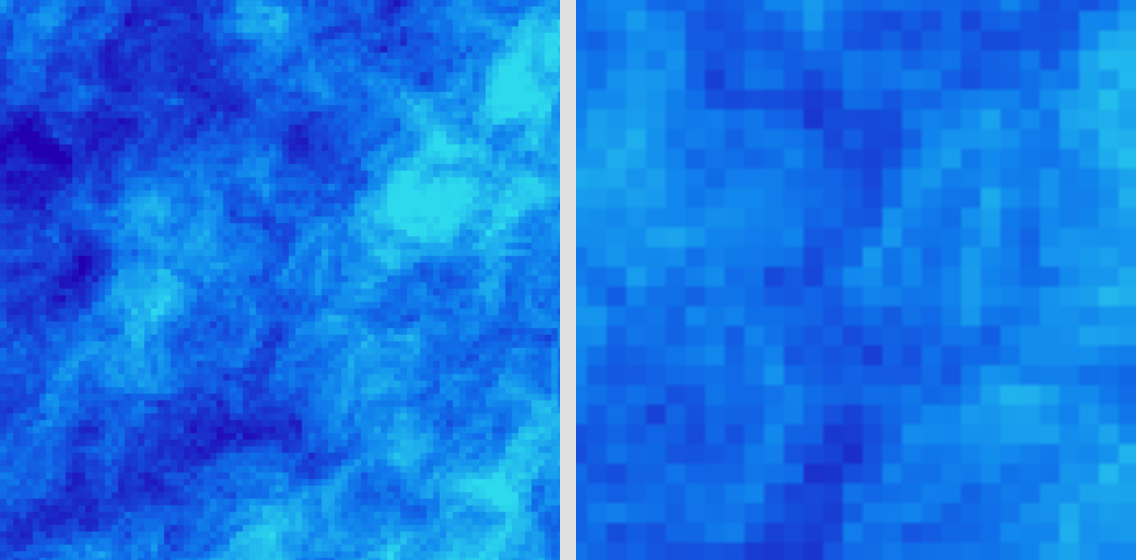
Left, the full canvas; right, a detail of the centre.
Write a WebGL 1 fragment shader that draws this texture.

```glsl
precision highp float;

// Blocky blue cloud field: warped fractal gradient noise is sampled once per
// square cell, jittered a little, tilted from dark (left) to light (lower
// right) and coloured by an indigo-to-cyan ramp. Cell borders are softened.

uniform vec2 u_resolution;

const float CELL = 6.0 / 512.0;            // cell side in canvas units
const float BORDER = 0.22;                 // soft border width in cells
const vec2 TILT = vec2(0.32, 0.15);        // tone change across the canvas
const float MID_TONE = 0.455;
const float CLOUD_CONTRAST = 0.43;
const float OCTAVE_GAIN = 0.72;
const float WARP = 0.22;
const float JITTER = 0.09;

const vec3 INDIGO = vec3(0.135, 0.00, 0.70);
const vec3 ROYAL  = vec3(0.080, 0.32, 0.87);
const vec3 AZURE  = vec3(0.060, 0.43, 0.91);
const vec3 SKY    = vec3(0.070, 0.54, 0.93);
const vec3 CYAN   = vec3(0.175, 0.85, 0.93);

float hash(vec2 p) {
  vec3 q = fract(p.xyx * 0.1031);
  q += dot(q, q.yzx + 33.33);
  return fract((q.x + q.y) * q.z);
}

// Dot product of a corner's random unit gradient with the offset to it.
float cornerSlope(vec2 corner, vec2 offset) {
  float angle = 6.28319 * hash(corner);
  return dot(vec2(cos(angle), sin(angle)), offset);
}

float gradientNoise(vec2 p) {
  vec2 i = floor(p);
  vec2 f = p - i;
  vec2 w = f * f * f * (f * (f * 6.0 - 15.0) + 10.0);
  vec2 e = vec2(1.0, 0.0);
  float top = mix(cornerSlope(i, f), cornerSlope(i + e.xy, f - e.xy), w.x);
  float low = mix(cornerSlope(i + e.yx, f - e.yx),
                  cornerSlope(i + e.xx, f - e.xx), w.x);
  return mix(top, low, w.y);
}

// Octaves are turned against each other to hide the lattice.
float clouds(vec2 p, float gain) {
  mat2 turnAndDouble = 2.03 * mat2(0.8, 0.6, -0.6, 0.8);
  float sum = 0.0;
  float amplitude = 1.0;
  for (int octave = 0; octave < 5; octave++) {
    sum += amplitude * gradientNoise(p);
    p = turnAndDouble * p + vec2(17.3, 41.7);
    amplitude *= gain;
  }
  return sum;
}

// Pushes positions about so that patches get ragged outlines.
vec2 warp(vec2 p, float amount) {
  vec2 q = p * 2.7;
  return p + amount * vec2(gradientNoise(q + 61.4), gradientNoise(q + 97.8));
}

// Axes along and across the rising diagonal; features stretch slightly along it.
vec2 diagonalFrame(vec2 p) {
  return vec2((p.x - p.y) * 0.65, (p.x + p.y) * 0.77);
}

// Colour ramp whose input is roughly the green level.
vec3 blueRamp(float tone) {
  vec3 color = mix(INDIGO, ROYAL, clamp(tone / 0.32, 0.0, 1.0));
  color = mix(color, AZURE, clamp((tone - 0.32) / 0.11, 0.0, 1.0));
  color = mix(color, SKY, clamp((tone - 0.43) / 0.11, 0.0, 1.0));
  return mix(color, CYAN, clamp((tone - 0.54) / 0.31, 0.0, 1.0));
}

vec3 cellColor(vec2 cell) {
  vec2 p = (cell + 0.5) * CELL;
  vec2 q = warp(diagonalFrame(p) * 3.4 + vec2(5.2, 11.6), WARP);
  float tone = MID_TONE + dot(p - 0.5, TILT);
  tone += CLOUD_CONTRAST * clouds(q, OCTAVE_GAIN);
  tone += JITTER * (hash(cell + 203.0) - 0.5);
  return blueRamp(tone);
}

void main() {
  // Canvas position with y downwards, in cells.
  vec2 uv = gl_FragCoord.xy / u_resolution.y;
  vec2 p = vec2(uv.x, 1.0 - uv.y) / CELL;
  float width = max(BORDER, 1.0 / (u_resolution.y * CELL));

  // Share of the filter window that lies in the next cell, per axis.
  vec2 cell = floor(p - 0.5 * width);
  vec2 share = clamp((p + 0.5 * width - cell - 1.0) / width, 0.0, 1.0);

  vec2 e = vec2(1.0, 0.0);
  vec3 upper = mix(cellColor(cell), cellColor(cell + e.xy), share.x);
  vec3 lower = mix(cellColor(cell + e.yx), cellColor(cell + e.xx), share.x);
  gl_FragColor = vec4(mix(upper, lower, share.y), 1.0);
}
```
